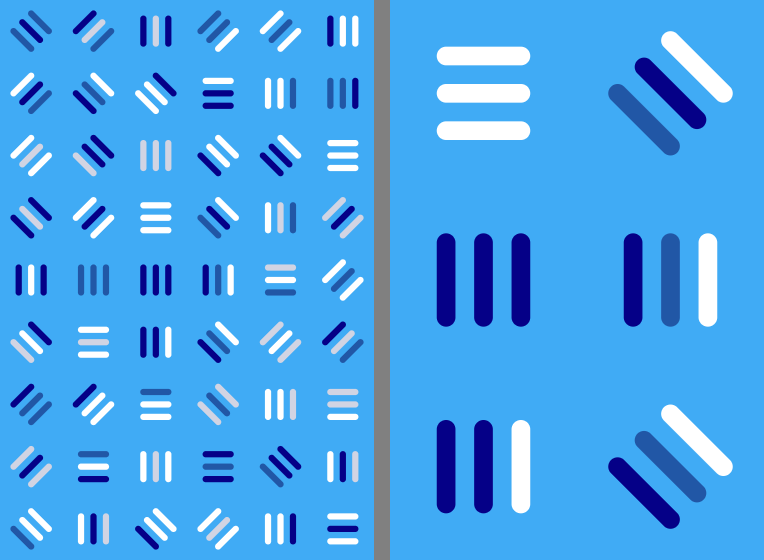
Left: the whole. Right: its middle third, enlarged.
This pattern is drawn by a WebGL 1 fragment shader. Its source:

```glsl
precision highp float;

uniform vec2 u_resolution;

const vec2 GRID = vec2(6.0, 9.0);
const float BAR_SPACING = 0.2;
const float BAR_RADIUS = 0.05;
const float BAR_HALF_LENGTH = 0.25;
const float EIGHTH_TURN = 0.785398;

const vec3 SKY = vec3(0.25, 0.67, 0.96);
const vec3 WHITE = vec3(1.0);
const vec3 SILVER = vec3(0.82, 0.83, 0.89);
const vec3 NAVY = vec3(0.02, 0.0, 0.53);
const vec3 STEEL = vec3(0.13, 0.34, 0.65);

float hash(vec3 p) {
  p = fract(p * vec3(0.1031, 0.1030, 0.0973));
  p += dot(p, p.yzx + 33.33);
  return fract((p.x + p.y) * p.z);
}

// Weighted choice: upright, flat, or either diagonal
float pickAngle(float chance) {
  if (chance < 0.39) return 0.0;
  if (chance < 0.54) return 2.0 * EIGHTH_TURN;
  if (chance < 0.78) return -EIGHTH_TURN;
  return EIGHTH_TURN;
}

vec3 pickColor(float chance) {
  if (chance < 0.35) return WHITE;
  if (chance < 0.57) return SILVER;
  if (chance < 0.82) return NAVY;
  return STEEL;
}

// Turns the cell so that its bars run along y
vec2 rotate(vec2 p, float angle) {
  float c = cos(angle);
  float s = sin(angle);
  return vec2(c * p.x - s * p.y, s * p.x + c * p.y);
}

// Distance to an upright bar with round ends
float barDistance(vec2 p, float halfLength, float radius) {
  p.y = max(abs(p.y) - (halfLength - radius), 0.0);
  return length(p) - radius;
}

void main() {
  vec2 gridPos = gl_FragCoord.xy / u_resolution * GRID;
  vec2 cell = floor(gridPos);
  float pixel = GRID.x / u_resolution.x;

  float angle = pickAngle(hash(vec3(cell, 7.0)));
  vec2 p = rotate(fract(gridPos) - 0.5, angle);

  // Three bars, each with its own colour
  vec3 color = SKY;
  for (int i = -1; i <= 1; i++) {
    float slot = float(i);
    float d = barDistance(p - vec2(slot * BAR_SPACING, 0.0), BAR_HALF_LENGTH, BAR_RADIUS);
    float coverage = clamp(0.5 - d / pixel, 0.0, 1.0);
    color = mix(color, pickColor(hash(vec3(cell, slot + 21.0))), coverage);
  }

  gl_FragColor = vec4(color, 1.0);
}
```
